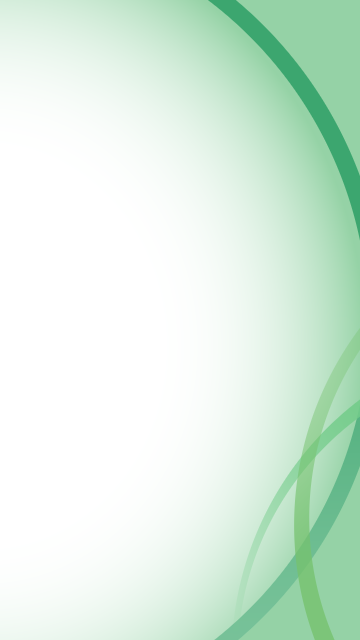
This background is drawn by a WebGL 2 fragment shader. Its source:

```glsl
#version 300 es
precision highp float;

uniform vec2 u_resolution;
out vec4 outColor;

const vec3 WHITE = vec3(1.0);
const vec3 SOFT_GREEN = vec3(0.585, 0.825, 0.65);
const vec3 DEEP_GREEN = vec3(0.235, 0.65, 0.435);
const vec3 PALE_JADE = vec3(0.47, 0.76, 0.60);
const vec3 LEAF_GREEN = vec3(0.46, 0.76, 0.43);
const vec3 MINT_GREEN = vec3(0.45, 0.80, 0.54);

// Smooth coverage of a disk, with an edge one pixel wide
float disk(vec2 p, vec2 center, float radius, float pixel) {
    return clamp(0.5 + (radius - length(p - center)) / pixel, 0.0, 1.0);
}

// Band of varying width: an outer disk without an offset inner disk
float crescent(vec2 p, vec3 outer, vec3 inner, float pixel) {
    return disk(p, outer.xy, outer.z, pixel)
         * (1.0 - disk(p, inner.xy, inner.z, pixel));
}

// White centre that deepens to green towards the rim
vec3 radialGlow(vec2 p, vec2 center, float start, float end) {
    float r = length((p - center) * vec2(1.0, 0.9));
    float t = clamp((r - start) / (end - start), 0.0, 1.0);
    return mix(WHITE, SOFT_GREEN, pow(t, 2.45));
}

void main() {
    // Canvas width is one unit
    vec2 p = gl_FragCoord.xy / u_resolution.x;
    float pixel = 1.0 / u_resolution.x;

    // Glowing disk on a flat green ground
    vec3 rimOuter = vec3(-0.090, 0.886, 1.162);
    vec3 rimInner = vec3(-0.0995, 0.882, 1.1227);
    vec3 glow = radialGlow(p, vec2(-0.046, 0.817), 0.44, 1.06);
    vec3 color = mix(SOFT_GREEN, glow, disk(p, rimOuter.xy, rimOuter.z, pixel));

    // Large rim, lighter towards the bottom
    vec3 rimColor = mix(PALE_JADE, DEEP_GREEN, smoothstep(-0.1, 1.25, p.y));
    color = mix(color, rimColor, crescent(p, rimOuter, rimInner, pixel));

    // Thin mint arc, fading out downwards
    float mint = crescent(p, vec3(1.546, -0.051, 0.903), vec3(1.493, -0.051, 0.833), pixel);
    color = mix(color, MINT_GREEN, mint * 0.9 * clamp(p.y / 0.66, 0.0, 1.0));

    // Leaf green arc, fading out upwards
    float leaf = crescent(p, vec3(1.729, 0.319, 0.912), vec3(1.706, 0.338, 0.847), pixel);
    color = mix(color, LEAF_GREEN, leaf * mix(0.8, 0.35, smoothstep(0.1, 0.87, p.y)));

    outColor = vec4(color, 1.0);
}
```
